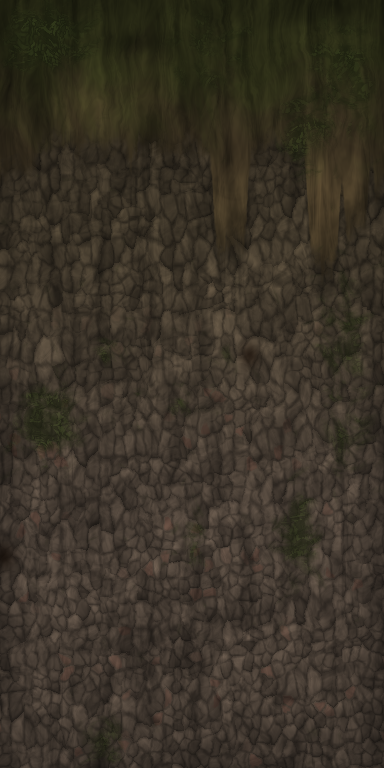
This texture is drawn by a WebGL 1 fragment shader. Its source:

```glsl
precision highp float;

uniform vec2 u_resolution;

vec2 hash2(vec2 p) {
  return fract(sin(vec2(dot(p, vec2(127.1, 311.7)), dot(p, vec2(269.5, 183.3)))) * 4375.85);
}

// Cellular noise: xy = offset from the cell centre, z = gap to the border, w = cell id
vec4 cells(vec2 p) {
  vec2 base = floor(p), offset = vec2(0.0);
  float nearest = 8.0, second = 8.0, id = 0.0;
  for (int j = -1; j <= 1; j++) {
    for (int i = -1; i <= 1; i++) {
      vec2 cell = base + vec2(float(i), float(j));
      vec2 d = p - cell - 0.1 - 0.8 * hash2(cell);
      float dist = length(d);
      if (dist < nearest) {
        second = nearest;
        nearest = dist;
        offset = d;
        id = hash2(cell + 41.0).x;
      } else {
        second = min(second, dist);
      }
    }
  }
  return vec4(offset, second - nearest, id);
}

// Layered, rotated sines, roughly -1 to 1
float waves(vec2 p) {
  float sum = 0.0, amp = 0.6;
  for (int i = 0; i < 5; i++) {
    p = mat2(0.8, 0.6, -0.6, 0.8) * p * 1.65 + 0.9 * sin(p.yx * 1.2 + 2.1);
    sum += amp * sin(p.x) * cos(p.y);
    amp *= 0.68;
  }
  return sum;
}

float blob(vec2 p, vec2 centre, vec2 radius) {
  vec2 d = (p - centre) / radius;
  return exp(-dot(d, d));
}

float band(float x, float left, float right) {
  return smoothstep(left - 0.012, left + 0.012, x) - smoothstep(right - 0.012, right + 0.012, x);
}

// Brightness of one layer of stones, lit from above
float relief(vec4 c) {
  float light = 0.74 + 0.42 * c.w + 0.2 * dot(c.xy, vec2(-0.45, 0.9));
  return light * mix(0.72, 1.06, smoothstep(0.0, 0.4, c.z));
}

// Tall stones overlaid with small round ones that take over lower down
vec3 stones(vec2 p) {
  vec2 bent = p + vec2(0.007, 0.011) * vec2(waves(p * 17.0), waves(p * 17.0 + 7.0));
  vec4 tall = cells(bent * vec2(31.0, 16.0));
  vec4 small = cells(bent * vec2(38.0, 30.0) + 13.0);
  float smallShare = smoothstep(-0.5, 0.6, waves(p * 11.0 + 3.0) + 0.35 - 0.45 * p.y);
  float shade = mix(relief(tall), relief(small), 0.12 + 0.68 * smallShare);
  shade *= 1.0 + 0.15 * waves(p * vec2(50.0, 34.0));
  // Vertical furrows and broad stains
  shade *= 1.0 - 0.2 * smoothstep(0.1, 0.9, waves(vec2(p.x * 22.0, p.y * 2.4)));
  shade *= 1.0 + 0.1 * waves(p * 5.0 + 9.0);
  vec3 tint = mix(vec3(0.265, 0.23, 0.175), vec3(0.285, 0.245, 0.21), smoothstep(1.5, 0.6, p.y));
  float red = smoothstep(0.93, 0.97, small.w) * smoothstep(0.05, 0.3, small.z) * smoothstep(1.3, 0.9, p.y);
  return shade * mix(tint, vec3(0.27, 0.17, 0.14), 0.4 * red);
}

// Height of the lower rim of the bark curtain, with its hanging strips
float barkRim(float x) {
  float rim = 1.62 - 0.08 * band(x, -0.1, 0.09) - 0.24 * band(x, 0.555, 0.645);
  rim -= 0.31 * band(x, 0.8, 0.885) + 0.24 * band(x, 0.895, 0.96) + 0.1 * band(x, 0.97, 1.2);
  return rim + 0.05 * waves(vec2(x * 24.0, 2.0));
}

vec3 bark(vec2 p) {
  float x = p.x + 0.012 * waves(p * vec2(9.0, 6.0));
  float fibre = waves(vec2(x * 30.0, p.y * 5.0));
  float fine = waves(vec2(x * 70.0, p.y * 13.0 + 5.0));
  float clump = waves(p * vec2(13.0, 10.0) + 2.0);
  float mossy = smoothstep(1.55, 1.9, p.y + 0.1 * clump);
  vec3 col = mix(vec3(0.215, 0.18, 0.12), vec3(0.165, 0.17, 0.085), mossy);
  col *= 0.98 + 0.22 * fibre + 0.16 * fine + 0.14 * clump;
  // Worn pale wood
  float worn = 1.1 * blob(p, vec2(0.845, 1.46), vec2(0.045, 0.16)) + 0.8 * blob(p, vec2(0.39, 1.76), vec2(0.045, 0.1));
  worn += 0.7 * blob(p, vec2(0.22, 1.72), vec2(0.09, 0.06)) + 0.4 * blob(p, vec2(0.6, 1.55), vec2(0.06, 0.15));
  worn += 0.5 * blob(p, vec2(0.92, 1.55), vec2(0.03, 0.12));
  col += vec3(0.09, 0.07, 0.045) * worn * (0.8 + 0.4 * fibre);
  // Deep gaps between the strands
  float gap = blob(p, vec2(0.38, 1.62), vec2(0.04, 0.13)) + 0.8 * blob(p, vec2(0.1, 1.72), vec2(0.035, 0.13));
  gap += 0.8 * blob(p, vec2(0.35, 1.89), vec2(0.1, 0.035)) + 0.7 * blob(p, vec2(0.5, 1.78), vec2(0.035, 0.13));
  col *= 1.0 - 0.42 * gap;
  return col * (1.0 - 0.22 * smoothstep(1.9, 2.0, p.y));
}

float mossCover(vec2 p) {
  float m = blob(p, vec2(0.12, 0.91), vec2(0.09, 0.1)) + blob(p, vec2(0.775, 0.6), vec2(0.05, 0.11));
  m += 0.6 * blob(p, vec2(0.29, 1.08), vec2(0.04)) + 0.65 * blob(p, vec2(0.585, 1.08), vec2(0.04));
  m += 0.6 * blob(p, vec2(0.9, 1.12), vec2(0.08, 0.18)) + 0.55 * blob(p, vec2(0.9, 0.84), vec2(0.06, 0.08));
  m += 0.5 * blob(p, vec2(0.5, 0.6), vec2(0.04, 0.1)) + 0.75 * blob(p, vec2(0.27, 0.07), vec2(0.05, 0.07));
  m += 0.4 * blob(p, vec2(0.46, 0.95), vec2(0.08, 0.06)) + 0.8 * blob(p, vec2(0.79, 1.65), vec2(0.06, 0.1));
  m += blob(p, vec2(0.12, 1.91), vec2(0.12, 0.1)) + 0.65 * blob(p, vec2(0.9, 1.82), vec2(0.1, 0.16));
  return m + 0.5 * blob(p, vec2(0.55, 1.88), vec2(0.13, 0.13));
}

void main() {
  vec2 p = gl_FragCoord.xy / u_resolution * vec2(1.0, 2.0);
  vec3 col = stones(p);

  // Bark curtain and the shadow beneath it
  float above = p.y - barkRim(p.x);
  col *= 1.0 - 0.25 * smoothstep(-0.16, 0.0, above);
  col = mix(col, bark(p), smoothstep(-0.04, 0.04, above + 0.02 * waves(p * 40.0)));

  // Moss made of small leaves
  vec4 leaf = cells(p * 62.0 + 1.2 * vec2(waves(p * 30.0), waves(p * 30.0 + 4.0)));
  float moss = smoothstep(0.2, 0.95, mossCover(p) + 0.35 * waves(p * 28.0));
  vec3 green = mix(vec3(0.1, 0.115, 0.055), vec3(0.2, 0.24, 0.11), leaf.w * smoothstep(0.0, 0.5, leaf.z));
  col = mix(col, green, 0.7 * moss);

  // Dark hollows, pale lower middle, dim borders
  float hollow = blob(p, vec2(0.65, 1.075), vec2(0.022, 0.028)) + blob(p, vec2(0.01, 0.55), vec2(0.025, 0.03));
  col = mix(col, vec3(0.1, 0.065, 0.04), 0.75 * hollow);
  col *= 1.0 + 0.12 * blob(p, vec2(0.55, 0.65), vec2(0.4, 0.5));
  col *= 1.0 - 0.14 * smoothstep(0.42, 0.5, abs(p.x - 0.5));
  col *= 0.88 + 0.12 * smoothstep(0.0, 0.2, p.y);
  gl_FragColor = vec4(col, 1.0);
}
```
